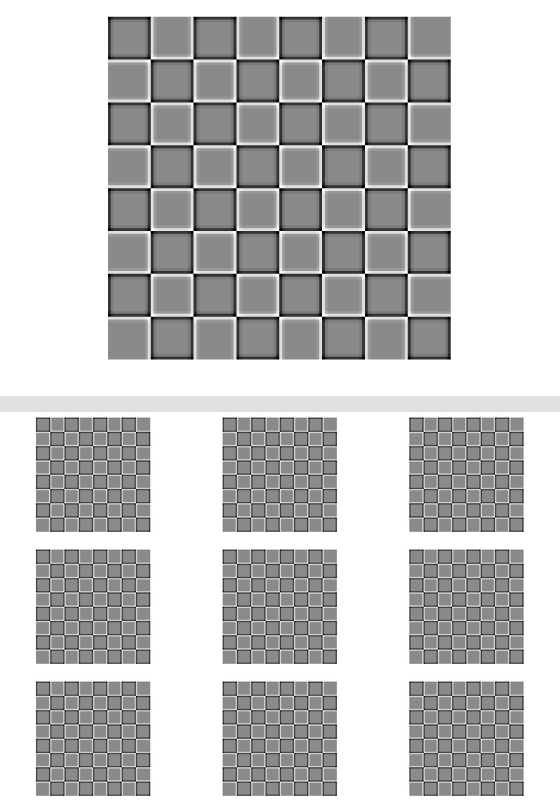
Top: one tile. Bottom: repeated 3 by 3.
Reproduce this pattern procedurally as a Shadertoy shader.

```glsl
// Strength of the edge lines along each axis; cells are 15 blocks wide.
vec2 edgeBands(vec2 boardPos) {
    vec2 f = fract(boardPos);
    vec2 blocks = 15.0 * min(f, 1.0 - f);
    vec2 outerLine = 1.0 - step(1.0, blocks);
    vec2 innerLine = 1.0 - step(2.0, blocks);
    return 0.28 * outerLine + 0.055 * innerLine;
}

// Grey level of the board, with white around it.
float boardShade(vec2 boardPos) {
    if (any(lessThan(boardPos, vec2(0.0))) || any(greaterThanEqual(boardPos, vec2(8.0)))) return 1.0;

    vec2 cell = floor(boardPos);
    bool isLight = mod(cell.x + cell.y, 2.0) < 0.5;
    vec2 bands = edgeBands(boardPos);

    // Light lines fade out where a cell meets the white surround.
    if (isLight) bands *= step(0.5, min(boardPos, 8.0 - boardPos));

    // Crossing lines add up to black or white corners.
    float relief = bands.x + bands.y;
    return clamp(0.54 + (isLight ? relief : -relief), 0.0, 1.0);
}

void mainImage(out vec4 fragColor, in vec2 fragCoord) {
    const int SAMPLES = 4;
    vec2 boardCenter = vec2(0.4987 * iResolution.x, 0.5249 * iResolution.y);
    float cellSize = 0.8656 * iResolution.y / 8.0;

    // Average a grid of subpixel samples to smooth the edges.
    float shade = 0.0;
    for (int j = 0; j < SAMPLES; j++) {
        for (int i = 0; i < SAMPLES; i++) {
            vec2 offset = (vec2(i, j) + 0.5) / float(SAMPLES) - 0.5;
            shade += boardShade((fragCoord + offset - boardCenter) / cellSize + 4.0);
        }
    }
    fragColor = vec4(vec3(shade / float(SAMPLES * SAMPLES)), 1.0);
}
```
